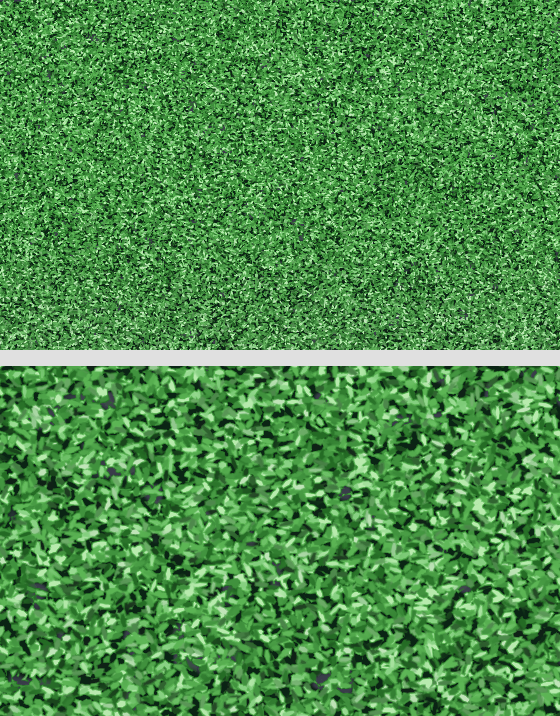
Top, the full canvas; bottom, a detail of the centre.
This texture is drawn by a WebGL 1 fragment shader. Its source:

```glsl
precision highp float;

uniform vec2 u_resolution;

const float BLADES_PER_HEIGHT = 105.0;
const int LAYERS = 4;

const vec3 GAP = vec3(0.04, 0.14, 0.08);
const vec3 SHADOW = vec3(0.10, 0.27, 0.11);
const vec3 DEEP = vec3(0.14, 0.42, 0.14);
const vec3 GRASS = vec3(0.25, 0.57, 0.24);
const vec3 LIT = vec3(0.36, 0.71, 0.33);
const vec3 PALE = vec3(0.53, 0.82, 0.51);
const vec3 GLINT = vec3(0.72, 0.92, 0.68);
const vec3 VIOLET = vec3(0.32, 0.29, 0.40);

float hash(vec2 p) {
  vec3 q = fract(vec3(p.xyx) * 0.1031);
  q += dot(q, q.yzx + 33.33);
  return fract((q.x + q.y) * q.z);
}

vec2 hash2(vec2 p) {
  return vec2(hash(p), hash(p + vec2(57.3, 131.7)));
}

float valueNoise(vec2 p) {
  vec2 i = floor(p);
  vec2 f = fract(p);
  f = f * f * (3.0 - 2.0 * f);
  float low = mix(hash(i), hash(i + vec2(1.0, 0.0)), f.x);
  float high = mix(hash(i + vec2(0.0, 1.0)), hash(i + vec2(1.0)), f.x);
  return mix(low, high, f.y);
}

// Coverage of a short tapered blade centred on zero
float bladeMask(vec2 p, float angle, vec2 halfSize, float edge) {
  float c = cos(angle);
  float s = sin(angle);
  vec2 q = abs(vec2(c * p.x + s * p.y, c * p.y - s * p.x));
  float width = halfSize.y * (1.0 - 0.45 * q.x / halfSize.x);
  float d = max(q.x - halfSize.x, q.y - width);
  return 1.0 - smoothstep(-edge, edge, d);
}

// Paints one layer of blades over (tone, dullness)
vec2 paintLayer(vec2 base, vec2 p, float seed, float edge) {
  vec2 cell = floor(p);
  vec2 surface = base;
  for (int y = -1; y <= 1; y++) {
    for (int x = -1; x <= 1; x++) {
      vec2 id = cell + vec2(float(x), float(y));
      vec2 key = id + seed;
      vec2 centre = id + hash2(key + 11.0);
      vec2 shape = hash2(key + 203.0);
      vec2 look = hash2(key + 417.0);
      // Blades lean to the horizontal, yet point every way
      float turn = 2.0 * shape.x - 1.0;
      float angle = 1.57 * turn * mix(abs(turn), 1.0, 0.5);
      vec2 halfSize = vec2(mix(0.42, 0.72, shape.y), mix(0.36, 0.24, shape.y));
      float cover = bladeMask(p - centre, angle, halfSize, edge);
      surface = mix(surface, vec2(look.x, step(0.84, look.y)), cover);
    }
  }
  return surface;
}

vec3 grassRamp(float t) {
  vec3 c = mix(GAP, SHADOW, smoothstep(0.0, 0.06, t));
  c = mix(c, DEEP, smoothstep(0.06, 0.18, t));
  c = mix(c, GRASS, smoothstep(0.18, 0.44, t));
  c = mix(c, LIT, smoothstep(0.44, 0.76, t));
  c = mix(c, PALE, smoothstep(0.76, 0.93, t));
  return mix(c, GLINT, smoothstep(0.93, 1.08, t));
}

void main() {
  vec2 uv = gl_FragCoord.xy / u_resolution.y;
  vec2 p = uv * BLADES_PER_HEIGHT;
  float edge = max(0.15, 0.55 * BLADES_PER_HEIGHT / u_resolution.y);

  // Stacked blades over dark gaps
  vec2 surface = vec2(0.0);
  for (int i = 0; i < LAYERS; i++) {
    float n = float(i);
    surface = paintLayer(surface, p + n * vec2(0.37, 0.61), n * 37.0, edge);
  }

  // Tufts and broad patches shift the light
  float tuft = valueNoise(uv * 38.0) - 0.5;
  float patchLight = valueNoise(uv * 6.0 + 19.0) - 0.5;
  float tone = 0.52 + 1.25 * (surface.x - 0.5) + 0.16 * tuft + 0.06 * patchLight;
  vec3 color = grassRamp(tone);

  // Dull blades, more of them toward the lower edge
  float low = 1.0 - smoothstep(0.0, 0.45, uv.y);
  float luma = dot(color, vec3(0.3, 0.59, 0.11));
  float dull = 0.28 * surface.y + 0.10 * low;
  color = mix(color, vec3(luma), dull);

  // Rare violet flecks in the deepest gaps
  float fleck = smoothstep(0.80, 0.92, valueNoise(uv * 44.0 + 71.0));
  float depth = 1.0 - smoothstep(0.05, 0.25, tone);
  color = mix(color, VIOLET, 0.65 * fleck * depth);

  gl_FragColor = vec4(color, 1.0);
}
```
